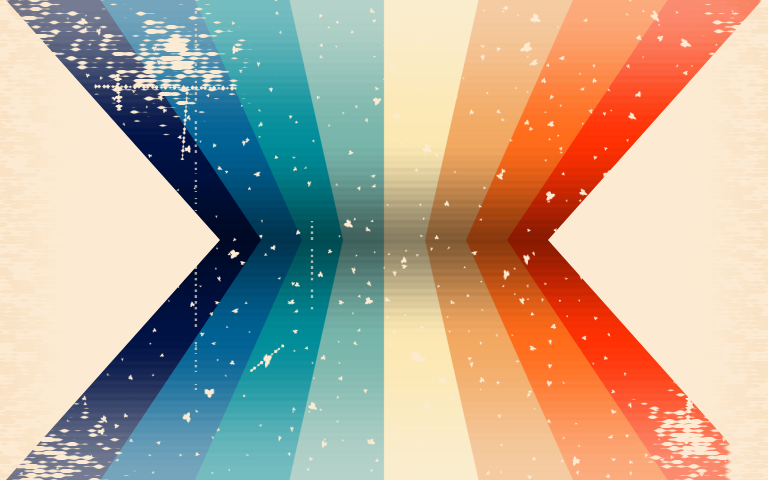
Write a Shadertoy shader that draws this background.

```glsl
#define PAPER vec3(0.99, 0.92, 0.825)
#define HAZE vec3(0.97, 0.95, 0.92)
#define WAIST 0.0854      // stripe width at mid height
#define FLARE 0.223       // stripe widening per unit of height
#define SHADOW 0.54       // brightness along the fold
#define FADE 0.47         // haze at top and bottom
#define ROWS 107.0        // worn print lines per height
#define SPECK_CELL 0.055

float hash(vec2 p) {
    return fract(sin(dot(p, vec2(127.1, 311.7))) * 43758.5453);
}

// Colour of one stripe at the given distance from the fold (0 to 1)
vec3 stripeColor(int index, float dist, float grain) {
    vec3 inks[8] = vec3[8](
        vec3(0.00, 0.07, 0.27), vec3(0.00, 0.38, 0.58),
        vec3(0.00, 0.55, 0.60), vec3(0.47, 0.71, 0.67),
        vec3(0.99, 0.91, 0.70), vec3(0.95, 0.66, 0.38),
        vec3(1.00, 0.42, 0.10), vec3(1.00, 0.19, 0.01));
    if (index < 0 || index > 7) return PAPER;
    float light = smoothstep(-0.08, 0.43, dist + grain);
    vec3 ink = inks[index] * mix(SHADOW - 0.04, 1.0, light);
    return mix(ink, HAZE, FADE * smoothstep(0.38, 1.0, dist + grain));
}

// Soft elliptical patch
float patchAt(vec2 p, vec2 center, vec2 size) {
    vec2 d = (p - center) / size;
    return exp(-dot(d, d));
}

// Ragged scratch along a segment
float scratch(vec2 p, vec2 a, vec2 b, float width, float px) {
    vec2 ab = b - a;
    float t = clamp(dot(p - a, ab) / dot(ab, ab), 0.0, 1.0);
    float along = dot(p, normalize(ab));
    float ragged = 0.5 + 0.35 * sin(along * 310.0) + 0.4 * sin(along * 683.0 + 1.0);
    float d = length(p - a - ab * t) - width * ragged;
    return 1.0 - smoothstep(-px, px, d);
}

// One irregular fleck in some of the cells
float specks(vec2 p, float cell, float chance, float size, float px) {
    vec2 id = floor(p / cell);
    float pick = hash(id + 3.7);
    vec2 offset = 0.2 + 0.6 * vec2(hash(id + 11.3), hash(id + 27.9));
    vec2 d = (fract(p / cell) - offset) * cell;
    float turn = 6.28 * hash(id + 41.0);
    d *= mat2(cos(turn), -sin(turn), sin(turn), cos(turn));
    d.x *= 0.6 + 0.5 * hash(id + 5.0);
    float angle = atan(d.y, d.x);
    float big = hash(id + 63.0);
    float radius = size * (0.3 + 0.7 * big * big * big);
    radius *= 1.0 + 0.25 * sin(angle * 3.0 + turn) + 0.15 * sin(angle * 5.0);
    return step(pick, chance) * (1.0 - smoothstep(-px, px, length(d) - radius));
}

// Horizontal streaks where the print has rubbed off
float wornLines(vec2 p, float amount) {
    float row = floor(p.y * ROWS);
    float phase = 6.28 * hash(vec2(row, 8.0));
    float waves = sin(p.x * 37.0 + phase) + 0.8 * sin(p.x * 91.0 + phase * 3.0)
                + 0.6 * sin(p.x * 223.0 + phase * 7.0) + 0.4 * sin(p.x * 47.0 + p.y * 61.0);
    float level = 0.5 + 0.18 * waves;
    float profile = abs(fract(p.y * ROWS) - 0.5);
    return smoothstep(0.0, 0.2, amount - level * 0.8 - profile * 0.5);
}

// Dotted vertical line
float dots(vec2 p, float x, float low, float high, float px) {
    float line = 1.0 - smoothstep(0.0008, 0.0008 + 1.5 * px, abs(p.x - x));
    float gaps = smoothstep(-0.2, 0.6, sin(p.y * 520.0)) * step(0.3, hash(vec2(floor(p.y * 80.0), x)));
    return 0.7 * line * gaps * step(low, p.y) * step(p.y, high);
}

void mainImage(out vec4 fragColor, in vec2 fragCoord) {
    float px = 1.0 / iResolution.y;
    vec2 p = (fragCoord - 0.5 * iResolution.xy) * px;

    // Mirrored stripes, blended across the nearest boundary
    float fold = abs(p.y);
    float width = WAIST + FLARE * fold;
    float band = p.x / width + 4.0;
    float edge = floor(band + 0.5);
    float grain = 0.012 * sin(p.y * 460.0) + 0.008 * sin(p.y * 290.0);
    float blend = smoothstep(-0.8, 0.8, (band - edge) * width / px);
    vec3 color = mix(stripeColor(int(edge) - 1, 2.0 * fold, grain),
                     stripeColor(int(edge), 2.0 * fold, grain), blend);

    // Rubbed corners
    float amount = 0.68 * patchAt(p, vec2(-0.44, 0.37), vec2(0.17, 0.13))
                 + 0.55 * patchAt(p, vec2(-0.74, 0.44), vec2(0.13, 0.16))
                 + 0.72 * patchAt(p, vec2(0.65, -0.41), vec2(0.12, 0.12))
                 + 0.65 * patchAt(p, vec2(-0.70, -0.46), vec2(0.17, 0.13))
                 + 0.50 * patchAt(p, vec2(0.74, 0.42), vec2(0.10, 0.14));
    float wear = wornLines(p, amount);
    wear = max(wear, smoothstep(0.708, 0.722, p.x + 0.005 * sin(p.y * 330.0)) * step(p.y, -0.3));

    // Scratches and dotted lines
    wear = max(wear, scratch(p, vec2(-0.555, 0.345), vec2(-0.552, 0.275), 0.007, px));
    wear = max(wear, scratch(p, vec2(-0.60, 0.320), vec2(-0.31, 0.316), 0.004, px));
    wear = max(wear, scratch(p, vec2(-0.41, 0.31), vec2(-0.42, 0.17), 0.003, px));
    wear = max(wear, scratch(p, vec2(0.637, -0.32), vec2(0.628, -0.45), 0.007, px));
    wear = max(wear, scratch(p, vec2(-0.28, -0.275), vec2(-0.21, -0.22), 0.003, px));
    wear = max(wear, dots(p, -0.392, -0.32, 0.48, px));
    wear = max(wear, dots(p, -0.150, -0.16, 0.04, px));

    // Scattered flecks
    wear = max(wear, specks(p, SPECK_CELL, 0.38, 0.0085, px));
    wear = max(wear, specks(p + 0.37, SPECK_CELL * 0.6, 0.30, 0.0042, px));
    color = mix(color, PAPER, wear);

    // Faint tan print lines toward the side edges
    float side = smoothstep(0.62, 0.82, abs(p.x)) * wornLines(p + 2.0, 0.65);
    color -= side * vec3(0.01, 0.035, 0.06);
    fragColor = vec4(clamp(color, 0.0, 1.0), 1.0);
}
```
